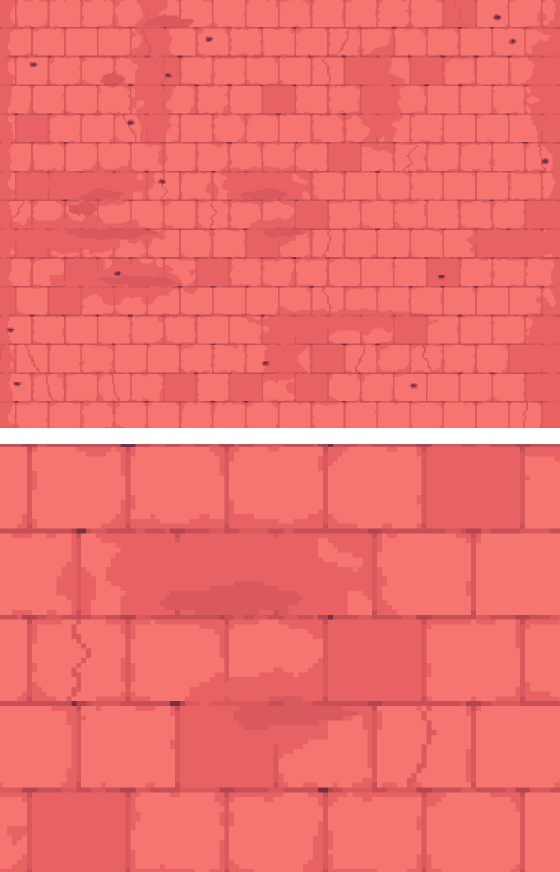
Top, the full canvas; bottom, a detail of the centre.
This texture is drawn by a Shadertoy shader. Its source:

```glsl
// Weathered coral brick wall in chunky texels: running bond, stains, cracks and chips.

const vec2 BRICKS = vec2(17.03, 14.87);  // repeats across and down
const vec2 BRICK = vec2(20.0, 18.0);     // texels per brick, joint included
const float ROW_SHIFT = 0.065;           // part of a row hidden above the top edge

// Tones from lit face to deepest pit
const int FACE = 0, WORN = 1, SHADOW = 2, JOINT = 3, DEEP = 4, PIT = 5;
const vec3 TONES[6] = vec3[6](
    vec3(0.97, 0.46, 0.44), vec3(0.91, 0.38, 0.39), vec3(0.85, 0.35, 0.36),
    vec3(0.78, 0.31, 0.34), vec3(0.70, 0.27, 0.31), vec3(0.47, 0.18, 0.27));

// Stain ellipses in brick units from the top left: centre, radii
const vec4 STAINS[12] = vec4[12](
    vec4(4.65, 2.4, 0.55, 3.0), vec4(11.55, 3.4, 0.6, 1.8),
    vec4(8.6, 12.1, 0.6, 1.4), vec4(16.9, 3.0, 0.8, 2.4),
    vec4(16.9, 11.8, 0.8, 1.4), vec4(2.9, 6.5, 1.6, 0.6),
    vec4(8.0, 6.5, 1.5, 0.6), vec4(2.2, 8.2, 2.4, 0.6),
    vec4(3.6, 9.8, 2.0, 0.7), vec4(8.4, 8.1, 0.8, 0.5),
    vec4(15.7, 8.5, 1.5, 0.5), vec4(10.5, 11.2, 2.6, 0.4));
const vec4 SMUDGES[8] = vec4[8](
    vec4(3.4, 2.8, 0.5, 0.22), vec4(8.0, 6.8, 0.7, 0.2),
    vec4(3.3, 8.15, 1.3, 0.22), vec4(4.2, 9.8, 1.3, 0.2),
    vec4(8.6, 8.1, 0.6, 0.2), vec4(2.5, 7.3, 0.5, 0.3),
    vec4(5.1, 0.8, 0.7, 0.25), vec4(3.1, 6.8, 0.7, 0.2));

float hash(vec2 p) {
    return fract(sin(dot(p, vec2(127.1, 311.7))) * 43758.55);
}

vec2 gradient(vec2 cell) {
    float angle = 6.2832 * hash(cell);
    return vec2(cos(angle), sin(angle));
}

float gradientNoise(vec2 p) {
    vec2 i = floor(p), f = p - i, e = vec2(1.0, 0.0);
    vec2 u = f * f * f * (f * (f * 6.0 - 15.0) + 10.0);
    return mix(
        mix(dot(gradient(i), f), dot(gradient(i + e), f - e), u.x),
        mix(dot(gradient(i + e.yx), f - e.yx), dot(gradient(i + 1.0), f - 1.0), u.x), u.y);
}

float roundedBox(vec2 p, vec2 halfSize, float radius) {
    vec2 q = abs(p) - halfSize + radius;
    return length(max(q, 0.0)) + min(max(q.x, q.y), 0.0) - radius;
}

// Positive inside an ellipse, one at its centre
float blob(vec2 p, vec4 ellipse) {
    return 1.0 - length((p - ellipse.xy) / ellipse.zw);
}

float stainAmount(vec2 p) {
    float amount = max(0.3 - p.x, p.x - BRICKS.x + 0.26) * 3.0;  // side bands
    for (int i = 0; i < 12; i++) amount = max(amount, blob(p, STAINS[i]));
    return amount + 0.55 * gradientNoise(p * vec2(2.3, 2.6));
}

float smudgeAmount(vec2 p) {
    float amount = -1.0;
    for (int i = 0; i < 8; i++) amount = max(amount, blob(p, SMUDGES[i]));
    return amount + 0.6 * gradientNoise(p * vec2(2.5, 5.0));
}

// Face eroded from its edges, with uneven corners
int faceTone(vec2 local, vec2 id, vec2 texel, float stain) {
    vec2 p = local - 0.5 * BRICK;
    float corner = hash(id * 3.0 + sign(p));
    float edge = roundedBox(p, 0.5 * BRICK - 0.5, 1.0 + 6.5 * corner * corner);
    float erosion = 11.0 * smoothstep(-0.2, 0.35, stain) + 1.5 * hash(id + 9.0) - 0.9;
    float rough = 2.6 * gradientNoise(texel / 5.0);
    bool dark = hash(id + 4.7) < 0.085;
    return dark || edge + erosion + rough > 0.0 ? WORN : FACE;
}

int crackTone(vec2 local, vec2 id) {
    float lean = hash(id + 2.0) * 22.0 - 11.0;
    float path = 10.0 + lean * (local.y / BRICK.y - 0.5) + 4.0 * gradientNoise(vec2(local.y / 5.0, id.x));
    return hash(id + 6.3) < 0.06 && abs(local.x - path) < 0.6 ? SHADOW : FACE;
}

int chipTone(vec2 local, vec2 id) {
    vec2 centre = vec2(6.0 + 8.0 * hash(id + 1.3), 5.0 + 7.0 * hash(id + 5.1));
    float d = length((local - centre) * vec2(0.8, 1.2));
    if (hash(id + 8.9) > 0.045) return FACE;
    return d < 1.2 ? PIT : d < 2.0 ? JOINT : FACE;
}

// Joints darken at crossings and fade under stains
int jointTone(vec2 local, vec2 texel, float stain) {
    int fade = stain > 0.2 ? 1 : 0;
    float grain = hash(floor(texel / vec2(3.0, 1.0)));
    bool crossing = local.x < 2.0 || local.x > 18.0;
    if (local.y < 1.0)
        return (crossing ? (grain > 0.75 ? PIT : DEEP) : grain < 0.35 ? SHADOW : JOINT) - fade;
    if (local.x < 1.0) return (local.y < 2.0 || local.y > 16.0 ? JOINT : SHADOW) - fade;
    return FACE;
}

vec3 wall(vec2 uv) {
    vec2 texel = floor((vec2(uv.x, 1.0 - uv.y) * BRICKS + vec2(0.0, ROW_SHIFT)) * BRICK);
    float row = floor(texel.y / BRICK.y);
    vec2 bonded = texel + vec2(mod(row, 2.0) < 0.5 ? 11.0 : 1.0, 0.0);
    vec2 id = floor(bonded / BRICK), local = bonded - id * BRICK;
    vec2 p = texel / BRICK;
    float stain = stainAmount(p);
    int tone = max(faceTone(local, id, texel, stain), jointTone(local, texel, stain));
    tone = max(tone, max(crackTone(local, id), chipTone(local, id)));
    if (smudgeAmount(p) > 0.1) tone = max(tone, SHADOW);
    return TONES[tone];
}

void mainImage(out vec4 fragColor, in vec2 fragCoord) {
    vec3 sum = vec3(0.0);
    for (int i = 0; i < 4; i++) {  // 2x2 samples smooth the texel edges
        vec2 offset = vec2(i % 2, i / 2) * 0.5 - 0.25;
        sum += wall((fragCoord + offset) / iResolution.xy);
    }
    fragColor = vec4(sum / 4.0, 1.0);
}
```
